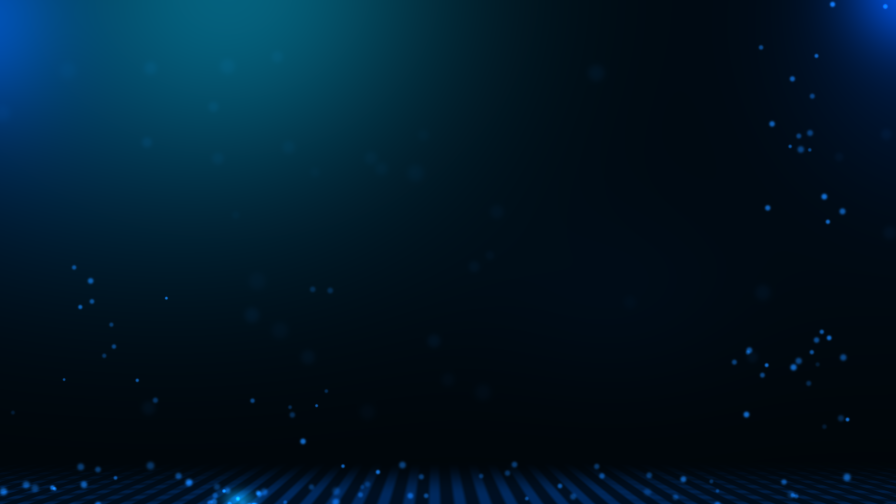
Write a WebGL 1 fragment shader that draws this background.

```glsl
precision highp float;
uniform vec2 u_resolution;

const vec3 NIGHT = vec3(0.0, 0.035, 0.065);
const vec3 TEAL = vec3(0.015, 0.33, 0.40);
const vec3 AZURE = vec3(0.0, 0.20, 0.58);
const vec3 ROYAL = vec3(0.0, 0.27, 0.78);
const vec3 SPARK = vec3(0.08, 0.46, 0.88);
const vec3 FLOOR_BLUE = vec3(0.0, 0.13, 0.31);

float hash(float n) {
  return fract(sin(n * 127.1) * 43758.5453);
}

vec2 hash2(float n) {
  return vec2(hash(n), hash(n + 51.7));
}

// Elliptical Gaussian light
float glow(vec2 p, vec2 center, vec2 spread) {
  vec2 d = (p - center) / spread;
  return exp(-dot(d, d));
}

// Soft dots scattered inside a box; radius is relative to canvas height
float scatter(vec2 p, vec2 low, vec2 high, float count, float radius, float seed) {
  float light = 0.0;
  for (int i = 0; i < 56; i++) {
    float id = float(i);
    if (id >= count) break;
    vec2 center = mix(low, high, hash2(id * 1.37 + seed));
    float size = radius * mix(0.55, 1.25, hash(id + seed + 9.3));
    float power = mix(0.2, 1.0, hash(id + seed + 23.9));
    float d = length(p - center) / size;
    light += power * exp(-d * d * d);
  }
  return light;
}

// Perspective stripes that break into dotted rows toward the sides
float floorPattern(vec2 p, float middle) {
  const float horizon = 0.30;
  float depth = horizon / (horizon - min(p.y, 0.2));
  float across = (p.x - middle) * depth;
  float stripe = smoothstep(-0.5, 0.8, cos(across * 123.0));
  float rows = 0.5 + 0.5 * cos(depth * 150.0);
  float side = smoothstep(0.25, 0.7, abs(p.x - middle));
  float pattern = stripe * mix(1.0, rows, side * 0.75);
  float fade = 1.0 - smoothstep(0.015, 0.085, p.y);
  return fade * (0.3 + 0.75 * pattern) * mix(1.0, 0.72, side);
}

void main() {
  vec2 uv = gl_FragCoord.xy / u_resolution;
  float aspect = u_resolution.x / u_resolution.y;
  vec2 p = vec2(uv.x * aspect, uv.y);

  // Ambient gradient and overhead lights
  vec3 color = NIGHT * mix(0.6, 1.0, smoothstep(0.05, 0.5, uv.y));
  color += TEAL * glow(uv, vec2(0.26, 1.04), vec2(0.24, 0.36));
  color += vec3(0.0, 0.055, 0.085) * glow(uv, vec2(0.18, 0.66), vec2(0.28, 0.32));
  color += AZURE * 0.75 * glow(uv, vec2(-0.03, 0.98), vec2(0.09, 0.20));
  color += AZURE * 0.24 * glow(uv, vec2(-0.03, 0.82), vec2(0.16, 0.30));
  color += ROYAL * 0.85 * glow(uv, vec2(1.02, 1.03), vec2(0.07, 0.12));
  color += AZURE * 0.32 * glow(uv, vec2(1.04, 0.94), vec2(0.14, 0.28));
  color += vec3(0.0, 0.012, 0.025) * glow(uv, vec2(0.69, 0.40), vec2(0.14, 0.20));

  // Floor
  color += FLOOR_BLUE * floorPattern(p, aspect * 0.485);

  // Faint out-of-focus motes
  float motes = scatter(p, vec2(0.0, 0.08), vec2(aspect, 0.9), 34.0, 0.014, 4.0);
  color += SPARK * 0.07 * motes;

  // Crisp sparks: right edge, lower left and along the floor
  float sparks = scatter(p, vec2(0.84, 0.56) * vec2(aspect, 1.0), vec2(aspect, 1.0), 16.0, 0.0055, 17.0);
  sparks += scatter(p, vec2(0.80, 0.15) * vec2(aspect, 1.0), vec2(0.95 * aspect, 0.37), 18.0, 0.0055, 31.0);
  sparks += scatter(p, vec2(0.0, 0.09), vec2(0.37 * aspect, 0.48), 20.0, 0.005, 47.0);
  sparks += scatter(p, vec2(0.0, -0.01), vec2(aspect, 0.08), 56.0, 0.0065, 63.0);
  color += SPARK * 0.85 * sparks;

  // Bright cluster on the floor
  vec2 cluster = vec2(0.267 * aspect, 0.008);
  color += vec3(0.02, 0.38, 0.55) * glow(p, cluster, vec2(0.03, 0.018));
  color += SPARK * scatter(p, cluster - vec2(0.06, 0.02), cluster + vec2(0.06, 0.03), 14.0, 0.006, 82.0);

  gl_FragColor = vec4(clamp(color, 0.0, 1.0), 1.0);
}
```
